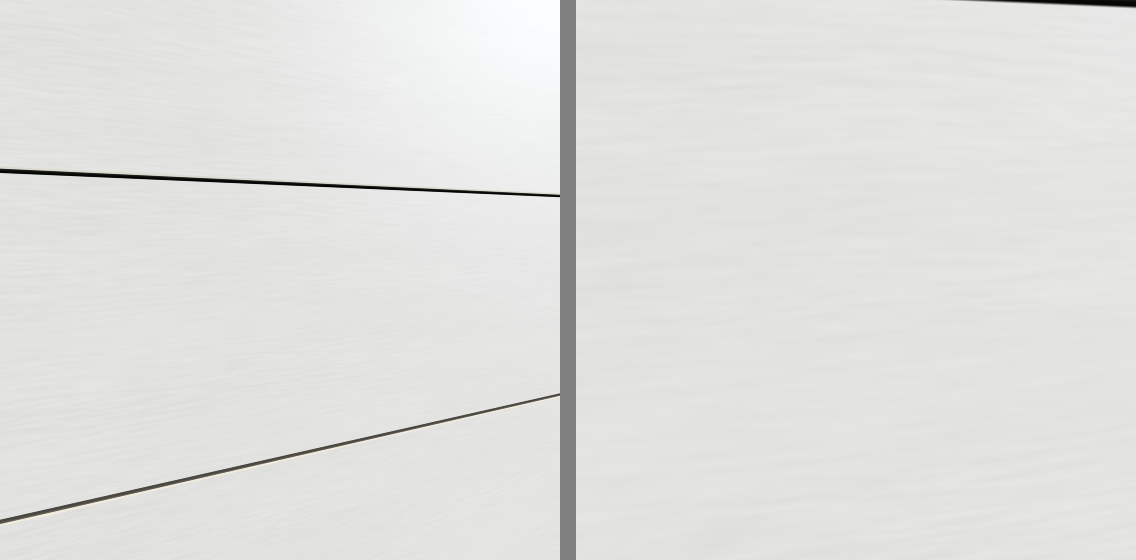
Left, the full canvas; right, a detail of the centre.
This texture is drawn by a three.js fragment shader. Its source:

```glsl
// White wood-grain cladding boards in perspective, parted by two thin dark seams.
varying vec2 vUv;

// Seam heights at the left and right edges of the canvas
const vec2 LOWER_SEAM = vec2(0.068, 0.2955);
const vec2 UPPER_SEAM = vec2(0.695, 0.650);

// Sizes as a share of the board height
const float SEAM_HALF_WIDTH = 0.0062;
const float LIP_WIDTH = 0.0065;
const float EDGE_SOFTNESS = 0.0011;   // in canvas units

const vec2 GRAIN_FREQ = vec2(9.0, 88.0);
const float GRAIN_STRENGTH = 0.026;
const float GRAIN_WARP = 0.012;
const float FIBRE_STRENGTH = 0.014;
const float MOTTLE_STRENGTH = 0.012;

const vec3 PAINT = vec3(0.884, 0.885, 0.877);
const vec3 SHEEN = vec3(0.980, 0.986, 0.990);
const vec3 LOWER_GAP = vec3(0.29, 0.28, 0.25);
const vec3 UPPER_GAP = vec3(0.025, 0.025, 0.02);
const vec3 LOWER_LIP = vec3(0.965, 0.935, 0.860);
const vec3 UPPER_LIP = vec3(0.860, 0.845, 0.795);

vec2 hashGradient(vec2 cell) {
  vec3 p = fract(cell.xyx * vec3(0.1031, 0.1030, 0.0973));
  p += dot(p, p.yzx + 33.33);
  float angle = 6.28318 * fract((p.x + p.y) * p.z);
  return vec2(cos(angle), sin(angle));
}

float gradientNoise(vec2 p) {
  vec2 i = floor(p);
  vec2 f = p - i;
  vec2 w = f * f * f * (f * (f * 6.0 - 15.0) + 10.0);
  float a = dot(hashGradient(i), f);
  float b = dot(hashGradient(i + vec2(1.0, 0.0)), f - vec2(1.0, 0.0));
  float c = dot(hashGradient(i + vec2(0.0, 1.0)), f - vec2(0.0, 1.0));
  float d = dot(hashGradient(i + vec2(1.0, 1.0)), f - vec2(1.0, 1.0));
  return mix(mix(a, b, w.x), mix(c, d, w.x), w.y);
}

// Fine embossed grain; each board gets its own stretch of the noise
float woodGrain(vec2 board, float id) {
  vec2 p = board + vec2(id * 17.3, id * 5.7);
  p.y += GRAIN_WARP * gradientNoise(p * vec2(2.5, 6.0));
  float lines = gradientNoise(p * GRAIN_FREQ);
  float fibres = gradientNoise(p * GRAIN_FREQ * vec2(3.1, 1.7) + 41.0);
  float mottle = gradientNoise(p * vec2(1.6, 9.0) + 73.0);
  float patches = 0.8 + 0.6 * gradientNoise(p * vec2(2.0, 5.0) + 19.0);
  return (GRAIN_STRENGTH * lines + FIBRE_STRENGTH * fibres) * patches
       + MOTTLE_STRENGTH * mottle;
}

// Soft coverage of the band between two heights
float band(float y, float low, float high) {
  return smoothstep(low - EDGE_SOFTNESS, low + EDGE_SOFTNESS, y)
       * (1.0 - smoothstep(high - EDGE_SOFTNESS, high + EDGE_SOFTNESS, y));
}

void main() {
  // Board coordinates: seams lie at whole numbers of board.y
  float lowerY = mix(LOWER_SEAM.x, LOWER_SEAM.y, vUv.x);
  float upperY = mix(UPPER_SEAM.x, UPPER_SEAM.y, vUv.x);
  float boardHeight = upperY - lowerY;
  vec2 board = vec2(vUv.x * 0.6 / boardHeight, (vUv.y - lowerY) / boardHeight);

  // Painted face, lit from the upper right
  vec2 toLight = (vUv - vec2(1.02, 1.04)) * vec2(1.0, 1.15);
  float sheen = exp(-5.5 * dot(toLight, toLight));
  vec3 color = mix(PAINT, SHEEN, sheen);
  color += 0.010 * smoothstep(0.3, 1.0, vUv.x) * vec3(0.8, 0.9, 1.1);
  float grainFade = mix(1.0, 0.6, vUv.x) * (1.0 - 0.45 * sheen);
  color += woodGrain(board, floor(board.y)) * grainFade;

  // Seam: the lip faces down on the lower joint and up on the upper one
  float isUpper = step(0.5, board.y);
  float seamY = (fract(board.y + 0.5) - 0.5) * boardHeight;
  float lipSideY = seamY * mix(-1.0, 1.0, isUpper);
  float halfWidth = SEAM_HALF_WIDTH * boardHeight;
  float lipEnd = halfWidth + LIP_WIDTH * boardHeight;

  float lip = band(lipSideY, halfWidth, lipEnd);
  color = mix(color, mix(LOWER_LIP, UPPER_LIP, isUpper), lip * 0.85);

  float gap = band(lipSideY, -halfWidth, halfWidth);
  vec3 gapColor = mix(LOWER_GAP, UPPER_GAP, isUpper);
  gapColor += 0.10 * smoothstep(-0.2, 1.0, lipSideY / halfWidth);
  color = mix(color, gapColor, gap);

  gl_FragColor = vec4(clamp(color, 0.0, 1.0), 1.0);
}
```
